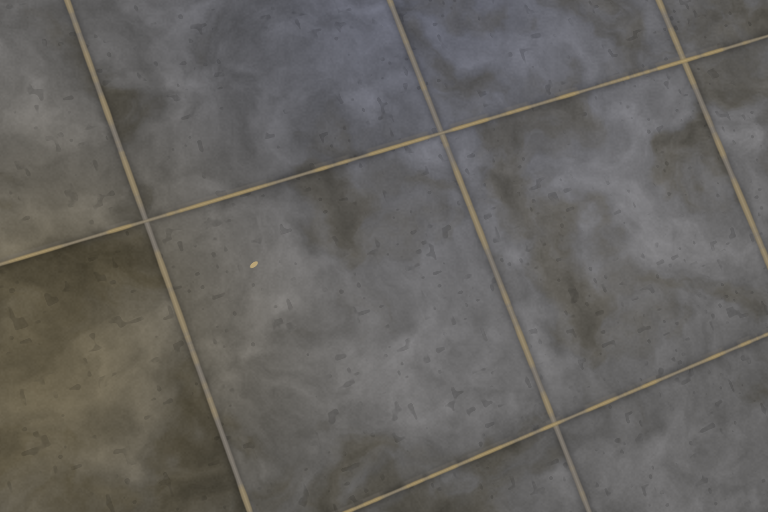
Give the GLSL for this texture, as a Shadertoy shader.

```glsl
// Dark slate floor tiles with pale, worn grout, seen obliquely.

// Floor plane (tile units) to canvas (units of its height)
const mat3 FLOOR_TO_CANVAS = mat3(0.6713, 0.2525, 0.1092,
                                  0.2119, -0.6358, -0.0313,
                                  0.2852, 0.5684, 1.0);
const vec2 GROUT_HALF_WIDTH = vec2(0.0056, 0.0036); // steep joints, shallow joints
const float JOINT_WOBBLE = 0.0022;
const float BEVEL_WIDTH = 0.011;

const vec3 SLATE_DARK = vec3(0.265, 0.262, 0.255);
const vec3 SLATE_LIGHT = vec3(0.505, 0.500, 0.502);
const vec3 BROWN_TINT = vec3(1.02, 0.95, 0.76);
const vec3 BLUE_TINT = vec3(0.95, 0.98, 1.09);
const vec3 GROUT_GREY = vec3(0.50, 0.475, 0.44);
const vec3 GROUT_TAN = vec3(0.66, 0.58, 0.41);
const vec3 CRUMB_COLOR = vec3(0.72, 0.64, 0.47);

const float CLOUD_CONTRAST = 1.25;
const float TILE_VARIATION = 0.08;
const float GRAIN = 0.022;
const vec2 GLOW_CENTER = vec2(1.10, 0.62);
const vec2 BROWN_CENTER = vec2(0.05, 0.28);
const vec2 BLUE_CENTER = vec2(0.80, 1.05);
const vec2 SHADE_CENTER = vec2(0.55, 0.97);
const vec2 CRUMB_CENTER = vec2(0.496, 0.483);

float hash(vec2 p) {
    return fract(sin(dot(p, vec2(127.1, 311.7))) * 43758.5453);
}

float noise(vec2 p) {
    vec2 i = floor(p), f = fract(p);
    f = f * f * (3.0 - 2.0 * f);
    return mix(mix(hash(i), hash(i + vec2(1, 0)), f.x),
               mix(hash(i + vec2(0, 1)), hash(i + vec2(1, 1)), f.x), f.y);
}

float fbm(vec2 p) {
    float sum = 0.0, amp = 0.5;
    for (int i = 0; i < 5; i++) {
        sum += amp * noise(p);
        p = mat2(1.6, 1.2, -1.2, 1.6) * p + 17.3;
        amp *= 0.52;
    }
    return sum;
}

// Soft round patch, 1 at its centre
float patchAt(vec2 p, vec2 center, float radius) {
    vec2 d = (p - center) / radius;
    return exp(-dot(d, d));
}

// Cloudy glaze of one tile; each tile has its own pattern
vec3 slate(vec2 uv, vec2 p) {
    vec2 tile = floor(uv);
    float seed = hash(tile + 3.7);
    vec2 q = uv * vec2(3.2, 3.8) + seed * 57.0;
    vec2 warp = vec2(fbm(q + 5.2), fbm(q + 31.8)) - 0.5;
    float cloud = fbm(q + 1.8 * warp) - 0.48;
    float mottle = fbm(q * vec2(5.0, 3.5) + 3.0 * warp) - 0.48;

    vec2 inner = fract(uv) - 0.5;
    float tone = 0.40 + CLOUD_CONTRAST * cloud + 0.42 * mottle;
    tone += TILE_VARIATION * (seed - 0.5);
    tone += 0.13 * (exp(-5.0 * dot(inner, inner)) - 0.5);
    tone += 0.24 * patchAt(p, GLOW_CENTER, 0.5);
    tone -= 0.24 * patchAt(p, SHADE_CENTER, 0.22);
    tone -= 0.12 * patchAt(p, vec2(1.5, 0.0), 0.35);

    vec3 color = mix(SLATE_DARK, SLATE_LIGHT, clamp(tone, -0.1, 1.1));
    float brown = patchAt(p, BROWN_CENTER, 0.42) + 0.35 * smoothstep(0.05, -0.2, cloud);
    color *= mix(vec3(1), BROWN_TINT, clamp(brown, 0.0, 1.0));
    color *= mix(vec3(1), BLUE_TINT, patchAt(p, BLUE_CENTER, 0.45));

    // Small dark pits and fine grain
    float pit = smoothstep(0.77, 0.88, noise(uv * 48.0 + seed * 91.0));
    color *= 1.0 - 0.12 * pit * smoothstep(0.0, 0.15, mottle + 0.05);
    return color + GRAIN * (noise(p * 260.0) - 0.5);
}

void mainImage(out vec4 fragColor, in vec2 fragCoord) {
    float px = 1.0 / iResolution.y;
    vec2 p = fragCoord * px;
    vec3 plane = inverse(FLOOR_TO_CANVAS) * vec3(p, 1.0);
    vec2 uv = plane.xy / plane.z;

    // Signed distance to the nearest joint of each direction, in canvas units
    vec2 dx = dFdx(uv), dy = dFdy(uv);
    vec2 joint = (uv - round(uv)) / (sqrt(dx * dx + dy * dy) * iResolution.y);
    vec2 wear = vec2(fbm(uv.yx * vec2(14.0, 1.0) + 8.0), fbm(uv * vec2(14.0, 1.0) + 40.0));
    vec2 halfWidth = GROUT_HALF_WIDTH + JOINT_WOBBLE * (wear - 0.5);
    vec2 grout = 1.0 - smoothstep(halfWidth - px, halfWidth + px, abs(joint));

    // Tile face, darker beside the joints, with a lit lip along the shallow ones
    vec3 color = slate(uv, p);
    vec2 bevel = exp(-pow(abs(joint) / BEVEL_WIDTH, vec2(2)));
    color *= 1.0 - 0.22 * max(bevel.x, bevel.y);
    float lip = smoothstep(-0.014, -0.009, joint.y) * step(joint.y, 0.0);
    color = mix(color, GROUT_GREY, 0.3 * lip * smoothstep(0.35, 0.6, wear.y));

    // Grout: greyish on the steep joints, tan and bright on the shallow ones
    vec2 tan2 = smoothstep(0.35, 0.65, wear) * vec2(0.55, 0.6) + vec2(0.0, 0.3);
    vec2 ridge = 0.84 + 0.2 * (1.0 - abs(joint) / halfWidth);
    color = mix(color, mix(GROUT_GREY, GROUT_TAN, tan2.x) * ridge.x, 0.92 * grout.x);
    color = mix(color, mix(GROUT_GREY, GROUT_TAN, tan2.y) * ridge.y, 0.9 * grout.y);

    // One loose crumb lying on the floor
    vec2 c = mat2(0.8, -0.6, 0.6, 0.8) * (p - CRUMB_CENTER);
    float crumb = length(c * vec2(1.0, 2.0)) - 0.009;
    color = mix(color, CRUMB_COLOR, 1.0 - smoothstep(-px, px, crumb));

    fragColor = vec4(color, 1.0);
}
```
